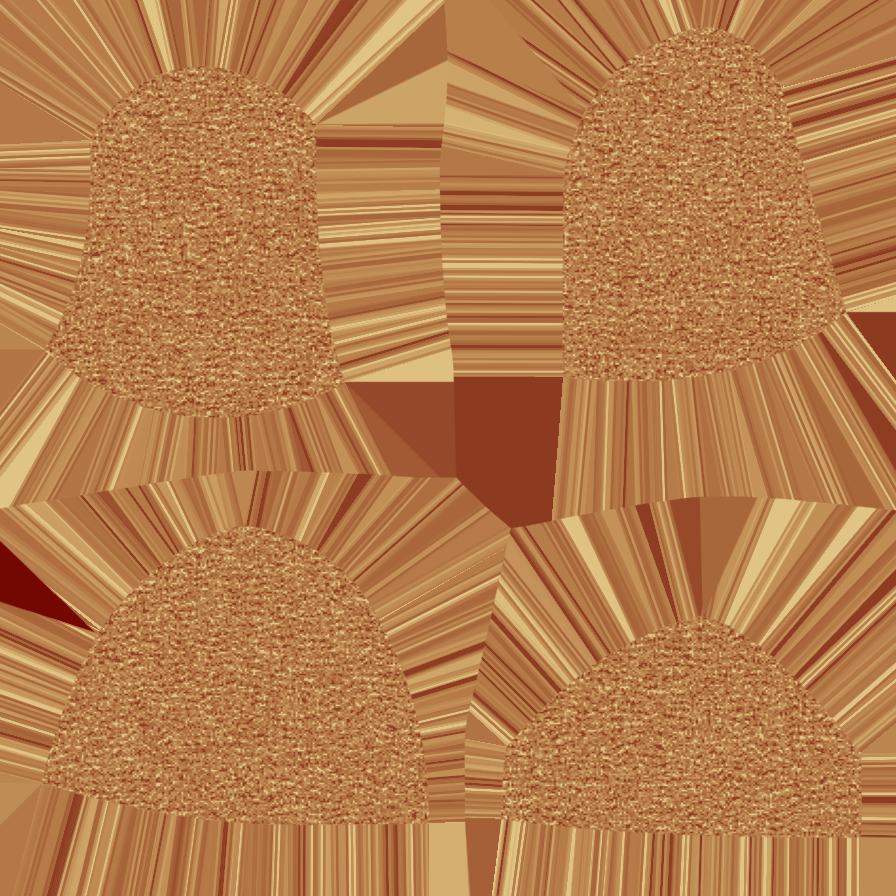
Give the GLSL for this background, as a three.js fragment shader.

```glsl
// Four grainy domed patches whose rim colours stretch outward as stripes and fans.
varying vec2 vUv;

const vec3 DEEP_RED = vec3(0.45, 0.03, 0.01);
const vec3 RUST = vec3(0.55, 0.23, 0.13);
const vec3 BROWN = vec3(0.66, 0.40, 0.23);
const vec3 COPPER = vec3(0.71, 0.48, 0.28);
const vec3 TAN = vec3(0.76, 0.56, 0.34);
const vec3 SAND = vec3(0.81, 0.65, 0.41);
const vec3 CREAM = vec3(0.88, 0.77, 0.52);
const float SOFT = 0.0015;        // edge softness
const float STRIPES = 360.0;      // fine stripes per unit of rim
const float BANDS = 110.0;        // broad stripes per unit of rim
const float FAN_SLOPE = 0.23;     // half width of a flat fan
const float GRAIN = 470.0;        // grain cells across
const float ROWS = 102.0;         // woven rows up
const int STEPS = 9;              // straight pieces per curve

// Nearest rim point so far: distance, sign, place along the rim
struct Rim { float dist; float side; float arc; float total; };

// Two nearest patches, as distance and tone
struct Pair { vec2 first; vec2 second; };

float hash(vec2 p) {
  vec3 q = fract(vec3(p.xyx) * 0.1031);
  q += dot(q, q.yzx + 33.33);
  return fract((q.x + q.y) * q.z);
}

float noise(vec2 p) {
  vec2 i = floor(p), f = fract(p);
  f = f * f * (3.0 - 2.0 * f);
  return mix(mix(hash(i), hash(i + vec2(1.0, 0.0)), f.x),
             mix(hash(i + vec2(0.0, 1.0)), hash(i + 1.0), f.x), f.y);
}

vec3 ramp(float t) {
  vec3 c = mix(DEEP_RED, RUST, smoothstep(-0.1, 0.0, t));
  c = mix(c, BROWN, smoothstep(0.0, 0.13, t));
  c = mix(c, COPPER, smoothstep(0.19, 0.46, t));
  c = mix(c, TAN, smoothstep(0.46, 0.74, t));
  c = mix(c, SAND, smoothstep(0.74, 0.91, t));
  return mix(c, CREAM, smoothstep(0.91, 0.99, t));
}

// Follow one cubic curve, keeping the nearest point and the inside test
void trace(vec2 p, vec2 a, vec2 b, vec2 c, vec2 d, inout Rim rim) {
  vec2 from = a;
  for (int i = 1; i <= STEPS; i++) {
    float t = float(i) / float(STEPS), u = 1.0 - t;
    vec2 to = u * u * u * a + 3.0 * u * t * (u * b + t * c) + t * t * t * d;
    vec2 e = to - from, w = p - from;
    float h = clamp(dot(w, e) / dot(e, e), 0.0, 1.0);
    float len = length(e), dist = length(w - e * h);
    if (dist < rim.dist) {
      rim.dist = dist;
      rim.arc = rim.total + h * len;
    }
    bool above = p.y >= from.y, below = p.y < to.y;
    if (above == below && (e.x * w.y > e.y * w.x) == above) rim.side = -rim.side;
    rim.total += len;
    from = to;
  }
}

// A curve with one handle
void bend(vec2 p, vec2 a, vec2 handle, vec2 d, inout Rim rim) {
  trace(p, a, mix(a, handle, 0.667), mix(d, handle, 0.667), d, rim);
}

float stripes(float x, float seed) {
  float i = floor(x);
  return mix(hash(vec2(i, seed)), hash(vec2(i + 1.0, seed)), smoothstep(0.5, 1.0, fract(x)));
}

// Flat fan at a corner: shade, change past the diagonal, tone above the level
float cornerTone(vec2 v, vec2 shade, float upper) {
  float fan = shade.x + shade.y * smoothstep(-SOFT, SOFT, -v.y - abs(v.x));
  return mix(fan, upper, smoothstep(0.0, SOFT, v.y));
}

// Left corner, shoulder, top, shoulder, right corner, then a curved base.
// shades holds left and right corner shade and change; fan holds apex, angle, tone.
void patchRim(vec2 p, float seed, vec2 left, vec2 h1, vec2 s1, vec2 h2, vec2 top, vec2 h3, vec2 s2,
              vec2 h4, vec2 right, vec2 b1, vec2 b2, vec4 shades, vec2 shoulders, vec4 fan, inout Pair near) {
  Rim rim = Rim(9.0, 1.0, 0.0, 0.0);
  bend(p, left, h1, s1, rim);
  bend(p, s1, h2, top, rim);
  bend(p, top, h3, s2, rim);
  bend(p, s2, h4, right, rim);
  trace(p, right, b1, b2, left, rim);
  float tone = mix(stripes(rim.arc * STRIPES, seed), stripes(rim.arc * BANDS, seed + 9.0), 0.4);
  tone = clamp(0.52 + (tone - 0.5) * 1.38, 0.02, 1.0);
  float reach = rim.dist + 0.00001;
  if (length(p - s1) < reach) tone = shoulders.x;
  if (length(p - s2) < reach) tone = shoulders.y;
  vec2 v = p - fan.xy, axis = vec2(cos(fan.z), sin(fan.z));
  float across = abs(v.x * axis.y - v.y * axis.x) - FAN_SLOPE * dot(v, axis);
  tone = mix(tone, fan.w, 1.0 - smoothstep(-SOFT, SOFT, across));
  if (length(p - left) < reach) tone = cornerTone(p - left, shades.xy, 0.6);
  if (length(p - right) < reach) tone = cornerTone(p - right, shades.zw, 0.97);
  vec2 hit = vec2(rim.dist * rim.side, tone);
  if (hit.x < near.first.x) { near.second = near.first; near.first = hit; }
  else if (hit.x < near.second.x) near.second = hit;
}

void main() {
  vec2 p = vUv;
  Pair near = Pair(vec2(9.0, 0.0), vec2(9.0, 0.0));
  patchRim(p, 3.0, vec2(.049, .609), vec2(.109, .703), vec2(.1, .844), vec2(.143, .922), vec2(.224, .926), vec2(.299, .924), vec2(.353, .861),
    vec2(.349, .681), vec2(.385, .573), vec2(.299, .521), vec2(.163, .508), vec4(.38, 0, .05, .035), vec2(.4, .2), vec4(.353, .861, .23, .88), near);
  patchRim(p, 17.0, vec2(.628, .579), vec2(.628, .701), vec2(.629, .805), vec2(.651, .935), vec2(.781, .971), vec2(.844, .967), vec2(.872, .902),
    vec2(.902, .798), vec2(.945, .651), vec2(.859, .577), vec2(.742, .566), vec4(0), vec2(.4, .45), vec4(.651, .876, 2.5, .55), near);
  patchRim(p, 31.0, vec2(.046, .125), vec2(.07, .223), vec2(.111, .297), vec2(.185, .398), vec2(.273, .414), vec2(.378, .398), vec2(.424, .307),
    vec2(.479, .206), vec2(.479, .081), vec2(.286, .078), vec2(.228, .073), vec4(.68, -.28, .94, 0), vec2(.2, .5), vec4(.108, .293, 2.6, -.1), near);
  patchRim(p, 47.0, vec2(.559, .086), vec2(.56, .141), vec2(.566, .167), vec2(.671, .29), vec2(.781, .312), vec2(.844, .306), vec2(.961, .16),
    vec2(.962, .115), vec2(.961, .065), vec2(.833, .065), vec2(.677, .068), vec4(.1, 0, .68, 0), vec2(.35, .6), vec4(.785, .312, 1.37, .2), near);

  // Stripes, blended where two patches meet
  float seam = 0.5 - 0.5 * smoothstep(0.0, SOFT, near.second.x - near.first.x);
  vec3 color = mix(ramp(near.first.y), ramp(near.second.y), seam);

  // Woven grain inside the patches
  float rows = sin(6.2832 * (p.y * ROWS + 1.2 * noise(p * vec2(80.0, 50.0))));
  float grain = 0.48 + 1.1 * (noise(p * GRAIN * vec2(0.9, 1.05)) - 0.5) + 0.17 * rows;
  color = mix(ramp(clamp(grain, 0.03, 1.0)), color, smoothstep(-SOFT, SOFT, near.first.x));
  gl_FragColor = vec4(color, 1.0);
}
```
